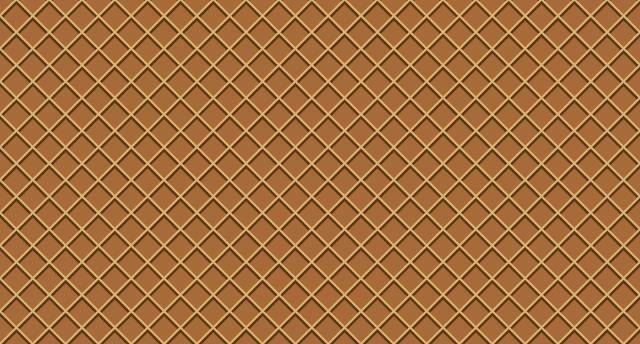
Write a Shadertoy shader that draws this pattern.

```glsl
const float REPEATS_ACROSS = 19.5;
const float RIDGE_WIDTH = 0.09;    // fraction of the spacing between ridges
const float SHADOW_WIDTH = 0.105;

const vec3 BASE_COLOUR = vec3(0.65, 0.42, 0.22);
const vec3 SHADOW_COLOUR = vec3(0.35, 0.21, 0.08);
const vec3 RIDGE_COLOUR = vec3(0.87, 0.71, 0.44);

// Signed offset from the nearest line of each diagonal family
vec2 latticeOffset(vec2 cell) {
    vec2 diagonal = vec2(cell.y + cell.x, cell.y - cell.x);
    return fract(diagonal) - 0.5;
}

// Smooth coverage of a band between two offsets, united over both families
float bandCoverage(vec2 offset, float start, float end, float pixel) {
    vec2 distanceToBand = abs(offset - 0.5 * (start + end)) - 0.5 * (end - start);
    vec2 coverage = clamp(0.5 - distanceToBand / pixel, 0.0, 1.0);
    return 1.0 - (1.0 - coverage.x) * (1.0 - coverage.y);
}

void mainImage(out vec4 fragColor, in vec2 fragCoord) {
    // Square cells measured from the upper left corner
    float scale = REPEATS_ACROSS / iResolution.x;
    vec2 cell = vec2(fragCoord.x, iResolution.y - fragCoord.y) * scale;
    cell.y += 0.02;

    vec2 offset = latticeOffset(cell);
    float pixel = scale * sqrt(2.0);
    float halfRidge = 0.5 * RIDGE_WIDTH;

    // Shadow falls below each ridge; ridges lie on top
    float shadow = bandCoverage(offset, 0.0, halfRidge + SHADOW_WIDTH, pixel);
    float ridge = bandCoverage(offset, -halfRidge, halfRidge, pixel);

    vec3 colour = mix(BASE_COLOUR, SHADOW_COLOUR, shadow);
    colour = mix(colour, RIDGE_COLOUR, ridge);
    fragColor = vec4(colour, 1.0);
}
```
